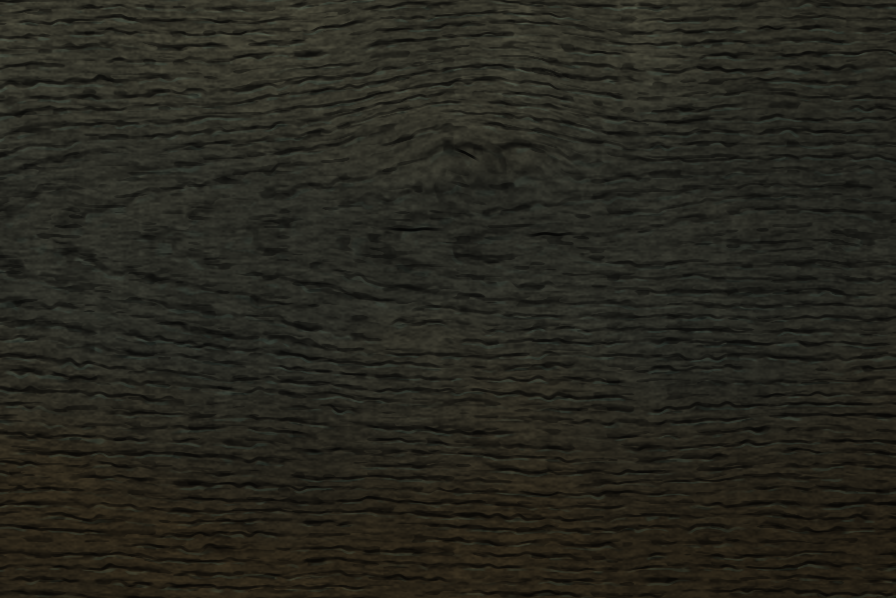
Give the GLSL for this texture, as a WebGL 1 fragment shader.

```glsl
precision highp float;
uniform vec2 u_resolution;

float hash(vec2 p) {
  return fract(sin(dot(p, vec2(127.1, 311.7))) * 43758.5453);
}

float noise(vec2 p) {
  vec2 i = floor(p), f = fract(p);
  f = f * f * (3.0 - 2.0 * f);
  return mix(mix(hash(i), hash(i + vec2(1.0, 0.0)), f.x),
             mix(hash(i + vec2(0.0, 1.0)), hash(i + vec2(1.0, 1.0)), f.x), f.y);
}

float fbm(vec2 p) {
  float sum = 0.0, amp = 0.5;
  for (int i = 0; i < 4; i++) {
    sum += amp * noise(p);
    p = p * 2.03 + 17.3;
    amp *= 0.5;
  }
  return sum;
}

// Grain bulging over the knot and wavering along its length
vec2 warpGrain(vec2 p, vec2 knot) {
  vec2 k = p - knot;
  p.y -= 0.06 * exp(-28.0 * k.x * k.x - 14.0 * k.y * k.y) * smoothstep(-0.05, 0.1, k.y);
  p.y += 0.035 * (fbm(p * vec2(2.2, 3.0)) - 0.5);
  p.y += 0.014 * (fbm(p * vec2(11.0, 18.0) + 40.0) - 0.5);
  return p;
}

// Growth rings: long ellipses, wider apart near the heart
float ringPhase(vec2 g) {
  vec2 d = g - vec2(1.31, 0.60);
  float r = length(vec2(d.x * 0.13, d.y));
  return 48.0 * r * r / (r + 0.035) + 0.9 * fbm(g * vec2(3.0, 12.0));
}

// Broken line in the middle of each ring, shifted by offset
float poreLine(float phase, float x, float offset, float width) {
  float id = floor(phase);
  float center = 0.4 + 0.2 * hash(vec2(id, 3.0)) + offset;
  float gaps = smoothstep(0.15, 0.5, noise(vec2(x * 14.0 + id * 5.7, id * 7.3)));
  return gaps * (1.0 - smoothstep(0.04, width, abs(fract(phase) - center)));
}

float crack(vec2 p, vec2 middle, float halfLength) {
  vec2 d = p - middle;
  d.y += 0.004 * (noise(vec2(p.x * 45.0, 2.0)) - 0.5);
  float taper = 1.0 - smoothstep(0.3, 1.0, abs(d.x) / halfLength);
  return taper * (1.0 - smoothstep(0.001, 0.0038, abs(d.y)));
}

void main() {
  vec2 p = gl_FragCoord.xy / u_resolution.y;
  vec2 knot = vec2(0.79, 0.70);
  vec2 g = warpGrain(p, knot);
  float phase = ringPhase(g);
  float heart = exp(-45.0 * pow(g.y - 0.61, 2.0));
  float low = 1.0 - smoothstep(0.05, 0.5, p.y);

  // Stain: brown below, grey-green in the middle, lighter above
  float cloud = fbm(p * vec2(2.5, 5.0) + 9.0) - 0.47;
  vec3 color = mix(vec3(0.162, 0.164, 0.138), vec3(0.152, 0.128, 0.084),
                   clamp(low + 0.7 * cloud, 0.0, 1.0));
  float top = smoothstep(0.65, 1.0, p.y);
  color = mix(color, vec3(0.218, 0.212, 0.168), top * 0.75);
  color *= 1.0 + 0.36 * cloud;
  color *= 1.05 - 0.14 * smoothstep(0.8, 1.5, p.x);

  // Fine fibres and grit
  float fibre = noise(vec2(p.x * 34.0, g.y * 190.0)) - 0.5;
  float fleck = noise(vec2(p.x * 110.0, g.y * 260.0) + 31.0) - 0.5;
  float grit = noise(p * vec2(230.0, 300.0) + 11.0) - 0.5;
  color *= 1.0 + 0.34 * fibre + 0.30 * fleck + 0.16 * grit;

  // Pale rays crossing the grain
  float ray = smoothstep(0.68, 0.85, noise(vec2(p.x * 15.0 + 2.0 * fbm(p * 6.0), p.y * 4.0)));
  color *= 1.0 + 0.13 * ray * (0.2 + top);

  // Dark pores with a cool lit rim beside each line
  float ragged = phase + 0.35 * (noise(vec2(p.x * 60.0, g.y * 60.0)) - 0.5);
  float line = poreLine(ragged, p.x, 0.0, 0.19);
  float rim = poreLine(ragged, p.x, g.y > 0.6 ? -0.24 : 0.24, 0.14);
  float broken = smoothstep(0.1, 0.6, noise(vec2(p.x * 50.0, g.y * 110.0)));
  float glint = smoothstep(0.3, 0.75, noise(vec2(p.x * 55.0, g.y * 120.0) + 23.0));
  float band = 1.0 - smoothstep(0.1, 0.5, abs(fract(phase) - 0.5));
  float dashes = band * smoothstep(0.55, 0.72, noise(vec2(p.x * 40.0, g.y * 190.0) + 70.0));
  color += vec3(0.024, 0.052, 0.050) * rim * glint * (1.0 - 0.6 * heart);
  color *= 1.0 - 0.60 * line * (0.3 + 0.7 * broken) * (1.0 - 0.5 * heart);
  color *= 1.0 - 0.36 * dashes;

  // Knot outline, its dark fleck and the two cracks
  vec2 k = p - knot;
  float radius = length(k * vec2(1.0, 0.8)) + 0.045 * (fbm(p * 22.0) - 0.5);
  float outline = 1.0 - smoothstep(0.002, 0.009, abs(radius - 0.05));
  color *= 1.0 - 0.30 * outline * smoothstep(0.25, 0.7, noise(p * vec2(40.0, 90.0)));
  color *= 1.0 - 0.10 * (1.0 - smoothstep(0.02, 0.05, radius));
  float split = crack(p, vec2(0.69, 0.617), 0.065) + crack(p, vec2(0.92, 0.608), 0.055);
  split += crack(p + vec2(0.0, 0.5 * (p.x - 0.78)), vec2(0.78, 0.742), 0.024);
  color *= 1.0 - 0.8 * clamp(split, 0.0, 1.0);

  gl_FragColor = vec4(color, 1.0);
}
```
